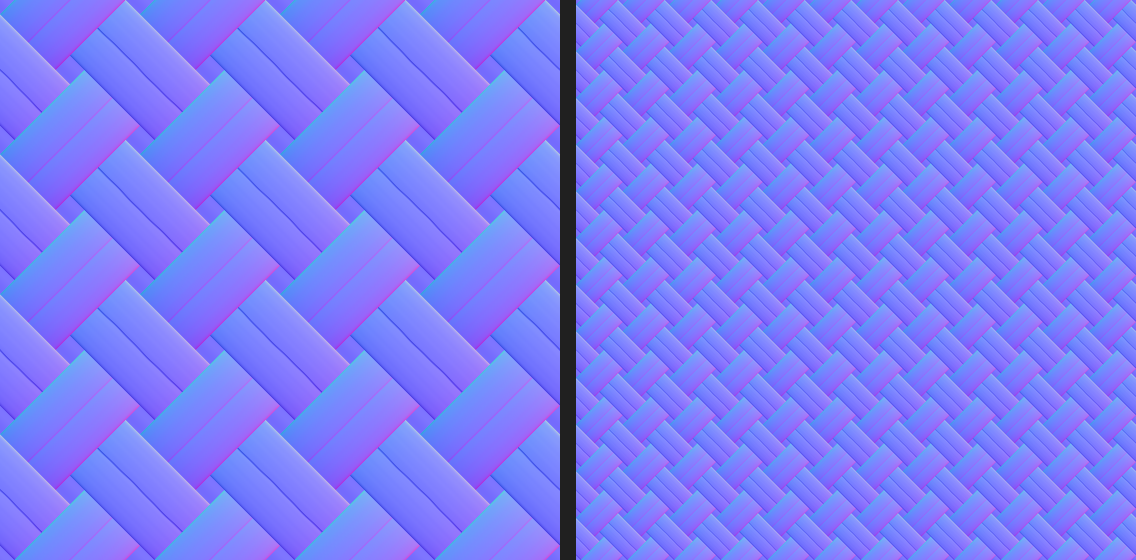
Left, the tile; right, the same tile 3 across and 3 down.
Reproduce this texture map procedurally as a Shadertoy shader.

```glsl
const float REPEATS = 4.0;         // weave cells across and down
const float HALF_WIDTH = 0.281;    // strand half width, in cells
const float HALF_LENGTH = 0.426;   // visible half length of a strand
const float RIM_WIDTH = 0.026;     // rounded strand border
const float SEAM_WIDTH = 0.006;    // split between the two plies
const float FIBRE_TILT = 0.008;    // fine streaks along a strand
const vec2 GAP_TILT = vec2(-0.05, -0.12);

// Per direction: rising strands (x) and falling strands (y)
const vec2 END_TILT = vec2(0.22, 0.19);
const vec2 BULGE_TILT = vec2(0.26, 0.17);
const vec2 PLY_TILT = vec2(0.10, 0.11);
const vec2 RIM_TILT = vec2(0.42, 0.46);
const vec2 SEAM_TILT = vec2(0.30, -0.50);
const vec2 SEAM_WANDER = vec2(0.0006, 0.0022);

float hash(vec2 cell) {
    return fract(sin(dot(cell, vec2(127.1, 311.7))) * 4375.85);
}

// Straight streaks along a strand, as layered sines
float fibres(float across, float seed) {
    float phase = 6.2832 * seed;
    return sin(across * 95.0 + phase) + 0.6 * sin(across * 173.0 + phase * 2.0);
}

// Tilt of one strand; q.x runs along it and q.y across it
vec2 strandTilt(vec2 q, float seed, int dir, float px) {
    vec2 s = q / vec2(HALF_LENGTH, HALF_WIDTH);
    float phase = 6.2832 * seed;

    // Broad curvature over the whole strand
    float along = END_TILT[dir] * s.x * (0.6 + 0.4 * s.x * s.x);
    float across = BULGE_TILT[dir] * s.y * (0.6 + 0.4 * s.y * s.y);

    // Two plies with a nearly straight split
    float wander = SEAM_WANDER[dir]
                 * (sin(q.x * 11.0 + phase) + 0.5 * sin(q.x * 29.0 - phase));
    float seamPos = q.y - wander;
    float side = smoothstep(-px, px, seamPos) * 2.0 - 1.0;
    float plyPos = 2.0 * s.y - side;
    across += PLY_TILT[dir] * plyPos * (0.5 + 0.5 * abs(plyPos));
    float seam = 1.0 - smoothstep(0.3 * SEAM_WIDTH, SEAM_WIDTH + px, abs(seamPos));
    across += SEAM_TILT[dir] * seam;

    // Border that steepens toward both long sides
    float rim = clamp((abs(q.y) - HALF_WIDTH) / RIM_WIDTH + 1.0, 0.0, 1.0);
    across += RIM_TILT[dir] * rim * rim * sign(q.y);

    across += FIBRE_TILT * fibres(q.y, seed);
    along += 0.03 * (seed - 0.5);
    return vec2(along, across);
}

// Lays the strands of one direction over the tilt below
vec2 layStrands(vec2 below, vec2 p, int dir, float px) {
    vec2 centre = dir == 0 ? vec2(0.5, 0.0) : vec2(0.0, 0.5);
    vec2 cell = floor(p - centre + 0.5);
    vec2 local = p - centre - cell;
    float seed = hash(mod(cell, REPEATS) + float(dir) * 17.0);

    vec2 rising = vec2(1.0, 1.0) * inversesqrt(2.0);
    vec2 falling = vec2(1.0, -1.0) * inversesqrt(2.0);
    vec2 alongAxis = dir == 0 ? rising : falling;
    vec2 acrossAxis = dir == 0 ? falling : rising;
    vec2 q = vec2(dot(local, alongAxis), dot(local, acrossAxis));

    vec2 edge = abs(q) - vec2(HALF_LENGTH, HALF_WIDTH);
    float cover = 1.0 - smoothstep(-px, px, max(edge.x, edge.y));
    vec2 t = strandTilt(q, seed, dir, px);
    return mix(below, alongAxis * t.x + acrossAxis * t.y, cover);
}

void mainImage(out vec4 fragColor, in vec2 fragCoord) {
    vec2 p = fragCoord / iResolution.xy * REPEATS;
    float px = 0.5 * REPEATS / min(iResolution.x, iResolution.y);

    // Recessed openings, then both strand directions
    vec2 tilt = GAP_TILT + 0.04 * sin(6.2832 * 4.0 * (p.x + p.y));
    tilt = layStrands(tilt, p, 0, px);
    tilt = layStrands(tilt, p, 1, px);

    // Encode the surface normal as colour
    tilt *= min(1.0, 0.9 / max(length(tilt), 0.001));
    vec3 normal = vec3(tilt, sqrt(1.0 - dot(tilt, tilt)));
    fragColor = vec4(normal * 0.5 + 0.5, 1.0);
}
```
